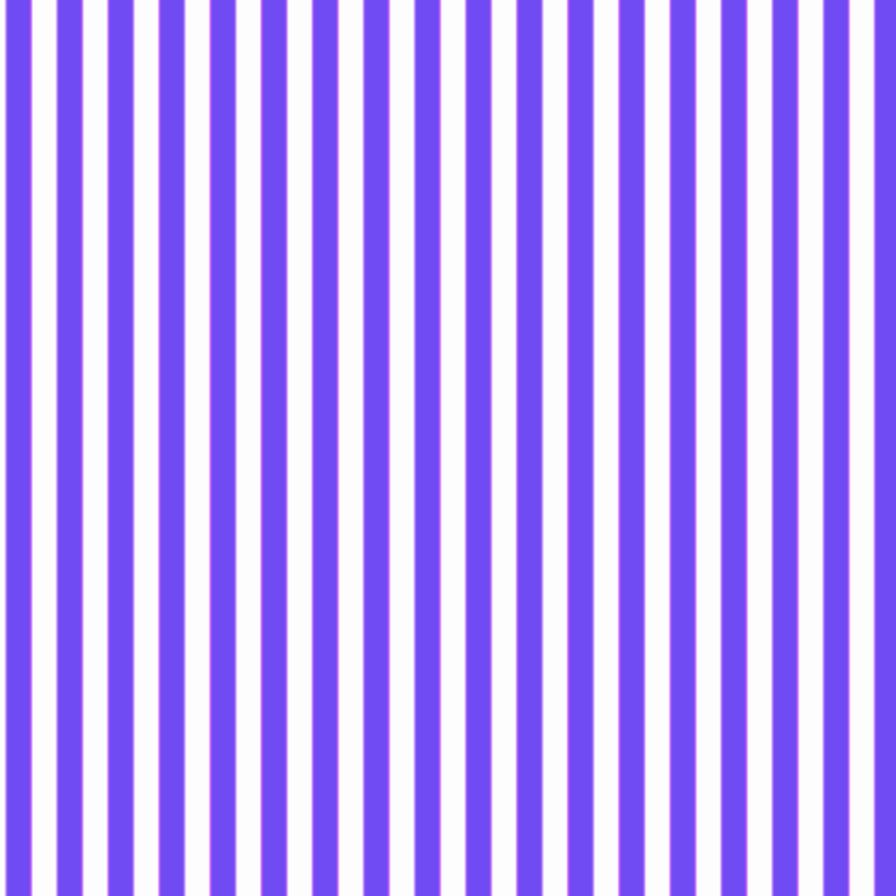
Write a WebGL 1 fragment shader that draws this pattern.

```glsl
precision highp float;

uniform vec2 u_resolution;

#define PERIOD 0.05703
#define FIRST_CENTER 0.0208
#define HALF_WIDTH 0.0139
#define EDGE_SOFTNESS 0.0029
#define FRINGE_BEAT 7.5
#define WHITE vec3(0.995, 0.993, 0.996)
#define VIOLET vec3(0.44, 0.29, 0.95)

const float TAU = 6.28319;

// Fringe strength drifts slowly from stripe to stripe, out of step per side.
float fringeStrength(float stripe, float side) {
    float peak = side > 0.0 ? 7.0 : 11.5;
    return 0.5 + 0.5 * cos(TAU * (stripe - peak) / FRINGE_BEAT);
}

// Green fades in later than red, leaving a pink rim on the violet.
vec3 edgeRamp(float t, float fringe) {
    vec3 curve = mix(vec3(1.1, 1.5, 1.4), vec3(0.8, 2.4, 1.4), fringe);
    return mix(VIOLET, WHITE, pow(vec3(t), curve));
}

void main() {
    float x = gl_FragCoord.x / u_resolution.x;

    // Nearest stripe and signed distance from its centre line
    float cell = (x - FIRST_CENTER) / PERIOD;
    float stripe = floor(cell + 0.5);
    float offset = (cell - stripe) * PERIOD;

    // Soft edge, never narrower than the pixel grid can show
    float softness = max(EDGE_SOFTNESS, 0.75 / u_resolution.x);
    float t = smoothstep(-softness, softness, abs(offset) - HALF_WIDTH);

    gl_FragColor = vec4(edgeRamp(t, fringeStrength(stripe, offset)), 1.0);
}
```
